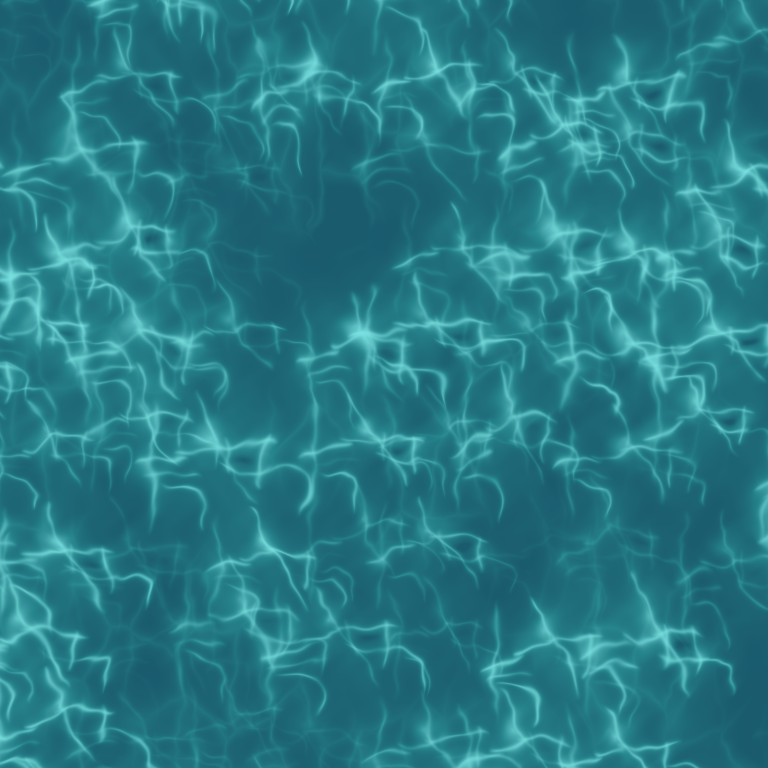
This texture is drawn by a Shadertoy shader. Its source:

```glsl
// Sunlit water caustics: knots of light with rungs, arches and hanging threads.
// Jittered cells each draw one pair of knots joined by bowed strands; a cellular
// web and layered sines add mottling, and the light is mapped to a teal ramp.

const vec3 DEEP  = vec3(0.10, 0.355, 0.43);
const vec3 TEAL  = vec3(0.15, 0.52, 0.55);
const vec3 GLINT = vec3(0.48, 0.88, 0.88);
const float KNOT_CELLS = 8.0;

vec3 hash3(vec2 cell) {
    vec3 h = fract(cell.xyx * vec3(0.1031, 0.1030, 0.0973));
    h += dot(h, h.yxz + 33.33);
    return fract((h.xxy + h.yzz) * h.zyx);
}

// Smooth irregular field, about -1 to 1
float swell(vec2 p) {
    float a = sin(p.x * 7.3 + 2.1 * sin(p.y * 5.1 + 0.6));
    float b = sin(p.y * 9.7 + 1.7 * sin(p.x * 8.3 + 2.0));
    float c = sin(p.x * 17.0 - p.y * 6.0 + 1.5 * sin(p.y * 11.0));
    return (a + b + 0.7 * c) / 2.7;
}

vec2 ripple(vec2 p, float frequency, float amount) {
    vec2 wave = sin(p.yx * frequency + 1.8 * sin(p * frequency * 0.63 + 1.0));
    return p + amount * wave;
}

// Bowed line from a to b, fading at both ends
float strand(vec2 p, vec2 a, vec2 b, float bow, float width) {
    vec2 along = b - a;
    float len = length(along);
    vec2 dir = along / len;
    float t = clamp(dot(p - a, dir) / len, 0.0, 1.0);
    float arc = 4.0 * t * (1.0 - t);
    float d = (dot(p - a, vec2(-dir.y, dir.x)) - bow * sqrt(arc) * arc) / width;
    float q = 1.0 + d * d;
    return smoothstep(0.0, 0.7, arc) * (0.6 / (q * q) + 0.4 / q);
}

float spark(vec2 p, float tightness) {
    return exp(-length(p) * tightness);
}

// A main knot at the origin and a lesser one to its lower left
float knot(vec2 p, vec3 seed, float width) {
    float sway = seed.x - 0.5;
    vec3 vary = 0.35 + 0.9 * fract(seed * 7.31);
    float light = 0.0;
    // Tail, slanting braid and long threads
    light += 0.7 * strand(p, vec2(-0.14, 0.45), vec2(0.08, -0.12), 0.02, width);
    light += 0.75 * vary.x * strand(p, vec2(-0.02, 0.06), vec2(0.48, -0.75), 0.2 * sway, width);
    light += 0.5 * vary.y * strand(p, vec2(-0.55, 0.4), vec2(-0.58, -1.05), 0.04, width * 1.3);
    // Ladder of rungs and posts on the right
    light += 0.85 * strand(p, vec2(-0.02, -0.1), vec2(0.66, -0.15 + 0.1 * sway), 0.03, width);
    light += 0.9 * seed.y * strand(p, vec2(0.08, -0.28), vec2(0.64, -0.34), -0.05, width);
    light += 0.7 * seed.y * strand(p, vec2(0.16, 0.02), vec2(0.2, -0.42), 0.0, width);
    light += 0.7 * strand(p, vec2(0.52, -0.02), vec2(0.5, -0.55), 0.04 * sway, width);
    // Broken arm and a rung on the left
    light += 0.9 * strand(p, vec2(-0.72, -0.4), vec2(-0.14, -0.24), 0.03, width * 1.1);
    light += 0.8 * vary.z * strand(p, vec2(-0.32, -0.2), vec2(0.14, -0.08), -0.05, width);
    light += 0.7 * seed.z * strand(p, vec2(-0.62, -0.52), vec2(-0.05, -0.44), 0.05, width);
    // Arches with hanging legs
    light += 0.8 * vary.y * strand(p, vec2(-0.5, -0.55), vec2(-0.1, -1.05), 0.23, width * 1.1);
    light += 0.75 * vary.z * strand(p, vec2(0.52, -0.34), vec2(0.92, -0.8), 0.2, width * 1.1);
    // Bright cores and the dark gap between the rungs
    light += 0.9 * spark(p * vec2(1.0, 0.8), 11.0);
    light += 0.6 * spark(p - vec2(-0.56, -0.36), 12.0);
    light += 0.5 * seed.y * spark(p - vec2(0.52, -0.22), 13.0);
    vec2 gap = (p - vec2(0.36, -0.22)) / vec2(0.13, 0.05);
    return light - 0.3 * seed.y * exp(-dot(gap, gap));
}

// Sum of knots and their soft glow over the neighbouring cells
float scatterKnots(vec2 p, float width) {
    vec2 home = floor(p);
    float light = 0.0;
    for (int j = -1; j <= 1; j++) {
        for (int i = -1; i <= 1; i++) {
            vec2 cell = home + vec2(i, j);
            vec3 seed = hash3(cell + 17.0);
            vec3 style = hash3(cell + 71.0);
            vec2 center = cell + mix(vec2(0.2), vec2(0.8), seed.xy);
            vec2 size = mix(vec2(0.8), vec2(1.1), vec2(seed.z, style.z));
            float patchy = swell(center / KNOT_CELLS + 0.3);
            float strength = smoothstep(-0.75, 0.3, patchy + 0.9 * (style.x - 0.5));
            vec2 q = (p - center) / size;
            vec2 g = q - vec2(0.0, -0.3);
            float glow = 0.055 * exp(-2.2 * dot(g, g));
            light += strength * (glow + knot(q, style, width));
        }
    }
    return light;
}

// Gap between the two nearest cell points: zero on the borders
float cellBorder(vec2 p) {
    vec2 home = floor(p);
    float nearest = 9.0;
    float second = 9.0;
    for (int j = -1; j <= 1; j++) {
        for (int i = -1; i <= 1; i++) {
            vec2 cell = home + vec2(i, j);
            float d = length(cell + hash3(cell + 5.0).xy - p);
            second = min(second, max(nearest, d));
            nearest = min(nearest, d);
        }
    }
    return second - nearest;
}

void mainImage(out vec4 fragColor, in vec2 fragCoord) {
    vec2 uv = fragCoord / iResolution.y;
    vec2 bent = ripple(ripple(ripple(uv, 23.0, 0.006), 67.0, 0.0035), 170.0, 0.0014);

    // Broad haze with a vertical drift, then web and beaded knots
    float haze = 0.03 + 0.05 * swell(uv + 0.3) + 0.035 * swell(uv * vec2(3.3, 1.3));
    float web = exp(-7.0 * cellBorder(bent * vec2(17.0, 10.0)));
    float webMask = smoothstep(-0.4, 0.5, swell(uv * 1.4 + 0.8));
    float beads = 0.95 + 0.5 * swell(uv * 9.0 + 0.2);
    float light = haze + 0.14 * web * webMask;
    light += beads * scatterKnots(bent * KNOT_CELLS, 0.025);

    // Compress highlights and colour the water
    float v = 1.0 - exp(-1.2 * max(light, 0.0));
    vec3 color = mix(DEEP, TEAL, clamp(v / 0.33, 0.0, 1.0));
    color = mix(color, GLINT, clamp((v - 0.33) / 0.67, 0.0, 1.0));
    fragColor = vec4(color, 1.0);
}
```
